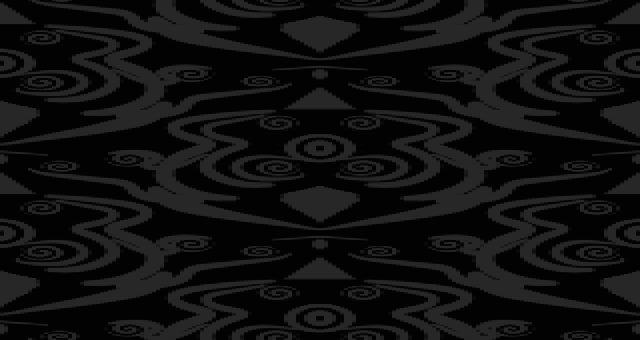
A Shadertoy shader for this pattern:

```glsl
// Tone-on-tone damask: mirrored medallions with scrolls, flames and waving ribbons,
// laid in a half-drop repeat. Ribbons are tapered B-splines, scrolls are polar
// spirals, and everything is sampled on a coarse weave grid for stepped edges.

#define CANVAS vec2(384.0, 408.0)   // design units across and down
#define REPEAT vec2(384.0, 204.0)   // one full repeat
#define CENTRE vec2(192.0, 178.0)   // a medallion's eye, from the top left
#define THREAD 2.4                  // weave cell size
#define SOFTNESS 1.2                // half width of the half-tone edge
#define GROUND vec3(0.008)
#define FIGURE vec3(0.152)

const int KNOTS = 9;
const int STEPS = 4;

// Capsule whose radius runs from a.z to b.z
float taper(vec2 p, vec3 a, vec3 b) {
    vec2 ap = p - a.xy, ab = b.xy - a.xy;
    float h = clamp(dot(ap, ab) / dot(ab, ab), 0.0, 1.0);
    return length(ap - ab * h) - mix(a.z, b.z, h);
}

// Quadratic B-spline through knots of (x, y, half width)
float ribbon(vec2 p, vec3 k[KNOTS]) {
    float d = 1e3;
    vec3 last = 0.5 * (k[0] + k[1]);
    for (int i = 0; i < KNOTS - 2; i++) {
        vec3 a = 0.5 * (k[i] + k[i + 1]), b = 0.5 * (k[i + 1] + k[i + 2]);
        for (int s = 1; s <= STEPS; s++) {
            float t = float(s) / float(STEPS);
            vec3 next = mix(mix(a, k[i + 1], t), mix(k[i + 1], b, t), t);
            d = min(d, taper(p, last, next));
            last = next;
        }
    }
    return d;
}

// Flattened spiral scroll, clipped to a radius
float scroll(vec2 p, float radius, float flatten, float turn) {
    p.y *= flatten;
    float r = length(p), pitch = radius * 0.56;
    float arm = fract(r / pitch + turn * atan(p.y, p.x + 1e-4) / 6.28318);
    return max((abs(arm - 0.5) - 0.27) * pitch, r - radius);
}

// Concentric onion-shaped rings
float eye(vec2 p) {
    float e = sqrt(p.x * p.x + 0.5 * p.y * p.y) + 0.03 * p.y * p.y;
    return max(abs(mod(e, 12.0) - 6.0) - 3.4, e - 25.0);
}

// Solid shapes on the mirror axis
float axisShapes(vec2 p) {
    float crown = max((p.x - 0.8 * (p.y + 74.0)) * 0.78, p.y + 47.0);
    float teeth = 5.0 * abs(fract(p.y / 9.0) - 0.5);
    float swell = smoothstep(42.0, 58.0, p.y) * (1.0 - smoothstep(58.0, 96.0, p.y));
    float flame = (p.x - (24.0 + teeth) * swell + 1.5) * 0.75;
    flame = max(flame, abs(p.y - 69.0) - 27.0);
    float bud = length((p - vec2(0.0, -89.0)) * vec2(1.0, 0.75)) - 4.5;
    float bar = taper(p, vec3(0.0, -98.0, 1.2), vec3(28.0, -94.0, 0.7));
    return min(min(crown, flame), min(bud, bar));
}

// Half a motif: x from the mirror axis, y down from the eye
float motif(vec2 p) {
    float d = min(axisShapes(p), eye(p));
    d = min(d, scroll(p - vec2(25.0, -30.0), 12.0, 1.3, 1.0));
    d = min(d, scroll(p - vec2(25.0, 23.0), 13.0, 1.35, -1.0));
    d = min(d, scroll(p - vec2(36.0, -80.0), 11.0, 1.6, 1.0));
    d = min(d, scroll(p - vec2(77.0, -89.0), 13.0, 1.4, -1.0));
    // outer meander
    d = min(d, ribbon(p, vec3[KNOTS](vec3(8, -47, 1), vec3(50, -42, 3), vec3(88, -32, 4),
        vec3(88, -17, 4), vec3(60, -5, 5), vec3(90, 12, 5.5), vec3(96, 40, 6),
        vec3(70, 60, 5), vec3(34, 60, 1))));
    // inner meander
    d = min(d, ribbon(p, vec3[KNOTS](vec3(20, -44, 1), vec3(48, -34, 2), vec3(70, -27, 3),
        vec3(66, -14, 3.5), vec3(40, -6, 3.5), vec3(62, 6, 4), vec3(72, 26, 4.5),
        vec3(48, 46, 4), vec3(12, 42, 1.2))));
    // hook around the lower scroll
    d = min(d, ribbon(p, vec3[KNOTS](vec3(0, 16, 1), vec3(18, 12, 1.2), vec3(34, 9, 2),
        vec3(48, 14, 3), vec3(52, 26, 3.5), vec3(40, 37, 3), vec3(20, 37, 2),
        vec3(8, 33, 1), vec3(14, 28, 0.8))));
    // long wedge running down to the axis
    d = min(d, ribbon(p, vec3[KNOTS](vec3(102, 44, 4), vec3(95, 58, 7), vec3(84, 68, 8),
        vec3(66, 76, 6.5), vec3(50, 82, 5), vec3(34, 87, 4), vec3(18, 92, 2.5),
        vec3(4, 97, 1.5), vec3(-6, 98, 1))));
    // tendril under the small curl
    d = min(d, ribbon(p, vec3[KNOTS](vec3(14, -82, 0.6), vec3(22, -72, 1.6), vec3(42, -68, 2.8),
        vec3(60, -64, 3.2), vec3(78, -60, 4), vec3(82, -46, 4.5), vec3(98, -40, 5),
        vec3(112, -42, 6), vec3(122, -38, 6))));
    // cloud tail
    return min(d, ribbon(p, vec3[KNOTS](vec3(62, -94, 1), vec3(72, -98, 2), vec3(88, -97, 3.5),
        vec3(97, -90, 4), vec3(84, -80, 3), vec3(100, -77, 3), vec3(112, -84, 2.5),
        vec3(120, -92, 2), vec3(128, -96, 1))));
}

// Fold into one repeat: mirrored across, wrapped down
vec2 fold(vec2 p) {
    p -= REPEAT * floor(p / REPEAT + 0.5);
    return vec2(abs(p.x), p.y);
}

void mainImage(out vec4 fragColor, in vec2 fragCoord) {
    vec2 uv = fragCoord / iResolution.xy;
    vec2 p = vec2(uv.x, 1.0 - uv.y) * CANVAS - CENTRE;

    // snap to weave cells, blending over one pixel at their borders
    vec2 g = p / THREAD - 0.5;
    vec2 blur = min(0.5 * CANVAS / (iResolution.xy * THREAD), 0.5);
    p = (floor(g) + 0.5 + smoothstep(0.5 - blur, 0.5 + blur, fract(g))) * THREAD;

    float d = min(motif(fold(p)), motif(fold(p + 0.5 * REPEAT)));
    float cover = 1.0 - smoothstep(-SOFTNESS, SOFTNESS, d);
    fragColor = vec4(mix(GROUND, FIGURE, cover), 1.0);
}
```
